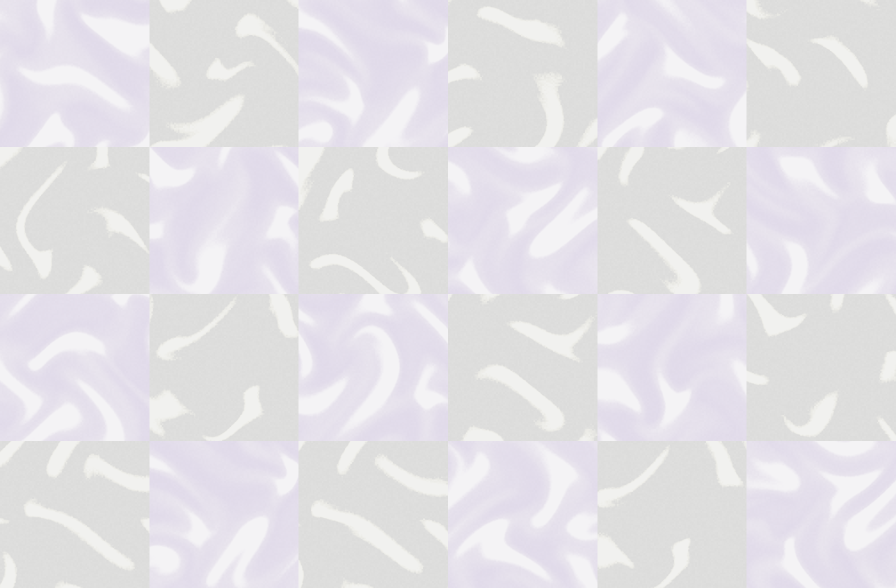
This pattern is drawn by a WebGL 2 fragment shader. Its source:

```glsl
#version 300 es
precision highp float;
// Checkerboard of pale grey and lavender tiles, each with its own swirling white marble streaks.

uniform vec2 u_resolution;
out vec4 fragColor;

const vec2 TILES = vec2(6.0, 4.0);
const vec3 GREY = vec3(0.868, 0.868, 0.864);
const vec3 CREAM = vec3(0.922, 0.920, 0.900);
const vec3 IVORY = vec3(0.946, 0.946, 0.936);
const vec3 VIOLET = vec3(0.884, 0.860, 0.918);
const vec3 LILAC = vec3(0.912, 0.896, 0.930);
const vec3 WHITE = vec3(0.958, 0.954, 0.962);

float hash(vec2 p) {
    vec3 q = fract(p.xyx * vec3(0.1031, 0.1030, 0.0973));
    q += dot(q, q.yzx + 33.33);
    return fract((q.x + q.y) * q.z);
}

// Layered sines fold the plane into curved, tapering streaks.
vec2 swirl(vec2 p, vec2 phase) {
    float freq = 0.65;
    for (int i = 0; i < 4; i++) {
        p += 0.85 / freq * sin(freq * p.yx + phase * float(i + 1));
        p = mat2(0.8, 0.6, -0.6, 0.8) * p;
        freq *= 1.4;
    }
    return p;
}

// Folded coordinates, different for every tile.
vec2 foldedTile(vec2 local, vec2 cell) {
    vec2 seed = 6.2832 * vec2(hash(cell + 3.7), hash(cell + 19.1));
    return swirl(local * 8.0 + seed * 3.0, seed);
}

// Streak height from about -1 to 1; a finer wave varies the widths.
float marble(vec2 p) {
    return sin(p.x) * cos(p.y) + 0.12 * sin(2.3 * p.x + 1.7 * p.y);
}

// Flat ground with crisp, cream-rimmed streaks.
vec3 greyTile(float height, float grain) {
    float h = height + 0.10 * grain;
    vec3 ground = GREY + 0.012 * grain;
    vec3 rim = mix(ground, CREAM, smoothstep(0.46, 0.62, h));
    return mix(rim, IVORY, smoothstep(0.56, 0.74, h));
}

// Cloudy ground with faint wisps and soft, glowing streaks.
vec3 lavenderTile(float height, float wisp, float grain) {
    float h = height + 0.05 * grain;
    float cloud = smoothstep(-0.55, 0.35, h) * 0.7 + 0.3 * wisp;
    vec3 ground = mix(VIOLET, LILAC, cloud) + 0.008 * grain;
    return mix(ground, WHITE, smoothstep(0.28, 0.70, h));
}

vec3 tileColour(vec2 grid) {
    vec2 cell = floor(grid);
    vec2 p = foldedTile(fract(grid), cell);
    float height = marble(p);
    float wisp = 0.5 + 0.5 * sin(1.6 * p.y - 0.9 * p.x);
    float grain = hash(floor(grid * 84.0)) - 0.5;
    bool lavender = mod(cell.x + cell.y, 2.0) > 0.5;
    return lavender ? lavenderTile(height, wisp, grain) : greyTile(height, grain);
}

void main() {
    // Average four samples to smooth tile borders and streaks.
    vec3 colour = vec3(0.0);
    for (int i = 0; i < 4; i++) {
        vec2 offset = vec2(float(i % 2), float(i / 2)) * 0.5 - 0.25;
        colour += tileColour((gl_FragCoord.xy + offset) / u_resolution * TILES);
    }
    fragColor = vec4(colour * 0.25, 1.0);
}
```
